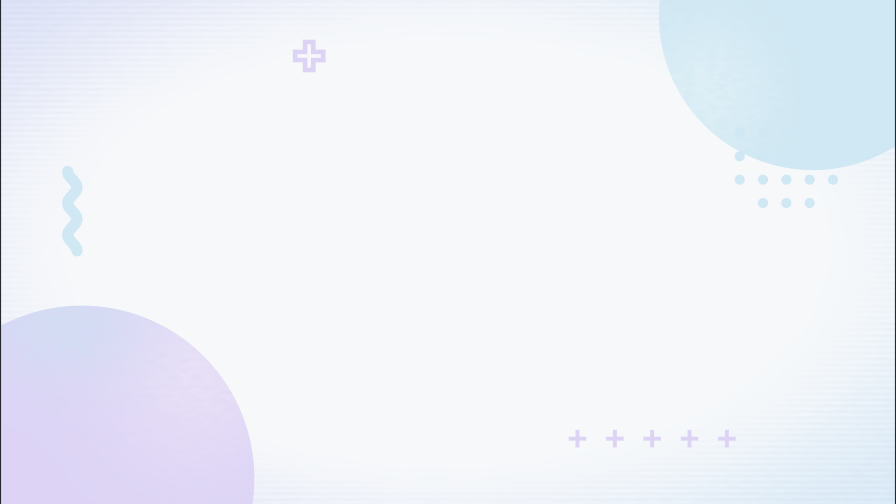
A Shadertoy shader for this background:

```glsl
// Pale presentation backdrop: a bright centre, pastel corners with fine
// scanlines, two large shaded discs and small ornaments. Shapes are signed
// distances in units of canvas height; gradient noise softens the shading.

const vec3 PAPER = vec3(0.965, 0.973, 0.981);
const vec3 SKY = vec3(0.812, 0.908, 0.953);
const vec3 SKY_PALE = vec3(0.868, 0.935, 0.965);
const vec3 LILAC = vec3(0.867, 0.832, 0.962);
const vec3 LILAC_PALE = vec3(0.910, 0.880, 0.968);
const vec3 PERIWINKLE = vec3(0.820, 0.868, 0.952);
const vec3 HAZE_LEFT = vec3(0.865, 0.885, 0.965);
const vec3 HAZE_RIGHT = vec3(0.855, 0.915, 0.965);
const vec3 FRAME = vec3(0.15, 0.16, 0.19);

const float WIDTH = 16.0 / 9.0;
const float TAU = 6.2831853;
const vec3 SKY_DISC = vec3(1.613, 0.968, 0.3055);   // centre, radius
const vec3 LILAC_DISC = vec3(0.162, 0.051, 0.3426);
const vec2 BIG_PLUS = vec2(0.6134, 0.8889);
const vec2 SQUIGGLE = vec2(0.1435, 0.581);
const vec2 DOT_GRID = vec2(1.5602, 0.6435);
const float DOT_STEP = 0.0463;
const float DOT_RADIUS = 0.0100;
const vec2 PLUS_ROW = vec2(1.1458, 0.1296);
const float PLUS_STEP = 0.0741;
const float SCANLINES = 86.0;
const float FRAME_WIDTH = 0.0022;

vec2 hashGradient(vec2 cell) {
    float h = fract(sin(dot(cell, vec2(127.1, 311.7))) * 43758.5);
    return vec2(cos(TAU * h), sin(TAU * h));
}

float gradientNoise(vec2 p) {
    vec2 i = floor(p), f = fract(p);
    vec2 u = f * f * f * (f * (f * 6.0 - 15.0) + 10.0);
    vec2 e = vec2(1.0, 0.0);
    float a = dot(hashGradient(i), f);
    float b = dot(hashGradient(i + e), f - e);
    float c = dot(hashGradient(i + e.yx), f - e.yx);
    float d = dot(hashGradient(i + e.xx), f - e.xx);
    return mix(mix(a, b, u.x), mix(c, d, u.x), u.y);
}

float boxDistance(vec2 p, vec2 halfSize) {
    vec2 d = abs(p) - halfSize;
    return length(max(d, 0.0)) + min(max(d.x, d.y), 0.0);
}

float plusDistance(vec2 p, vec2 arm) {
    return min(boxDistance(p, arm), boxDistance(p, arm.yx));
}

float segmentDistance(vec2 p, vec2 a, vec2 b) {
    vec2 ab = b - a;
    return length(p - a - ab * clamp(dot(p - a, ab) / dot(ab, ab), 0.0, 1.0));
}

vec2 squigglePoint(float t) {
    return vec2(-0.0093 * sin(t * 1.25 * TAU), 0.0787 * t);
}

float squiggleDistance(vec2 p) {
    float d = 1e3;
    for (int i = 0; i < 30; i++) {
        float t = float(i) / 15.0 - 1.0;
        d = min(d, segmentDistance(p, squigglePoint(t), squigglePoint(t + 1.0 / 15.0)));
    }
    return d - 0.0111;
}

float glow(vec2 p, vec2 centre, vec2 size) {
    vec2 q = (p - centre) / size;
    return exp(-dot(q, q));
}

void mainImage(out vec4 fragColor, in vec2 fragCoord) {
    vec2 uv = fragCoord / iResolution.xy;
    vec2 p = uv * vec2(WIDTH, 1.0);
    float px = 1.0 / iResolution.y;
    #define FILL(d) smoothstep(0.6 * px, -0.6 * px, d)
    float grain = gradientNoise(p * vec2(45.0, 110.0));
    float cloud = gradientNoise(p * 9.0);

    // Bright oval centre, hazy corners and scanlines
    float haze = smoothstep(0.80, 1.42, length(uv * 2.0 - 1.0) + 0.02 * cloud);
    vec3 col = mix(PAPER, mix(HAZE_LEFT, HAZE_RIGHT, smoothstep(0.3, 0.9, uv.x)), haze);
    float lines = sin(TAU * SCANLINES * p.y);
    col += smoothstep(0.0, 0.35, haze) * (0.009 * lines + 0.008 * grain);

    // Blue disc with a pale patch near its left rim
    float pale = glow(p, vec2(1.40, 0.82), vec2(0.13, 0.14)) * (0.9 + 0.5 * grain);
    vec3 sky = mix(SKY, SKY_PALE, clamp(pale, 0.0, 1.0));
    col = mix(col, sky, FILL(length(p - SKY_DISC.xy) - SKY_DISC.z));

    // Lilac disc, bluish at the upper left and pale at the upper right
    float light = glow(p, vec2(0.39, 0.27), vec2(0.17, 0.19)) * (0.9 + 0.4 * grain);
    float blue = glow(p, vec2(0.12, 0.36), vec2(0.16, 0.12)) * (0.85 + 0.4 * grain);
    vec3 lilac = mix(LILAC, LILAC_PALE, clamp(light, 0.0, 1.0));
    lilac = mix(lilac, PERIWINKLE, clamp(blue, 0.0, 1.0));
    col = mix(col, lilac, FILL(length(p - LILAC_DISC.xy) - LILAC_DISC.z));

    // Dot grid: wide rows above one short row
    vec2 cell = clamp(round((p - DOT_GRID) / DOT_STEP), vec2(-2, -1), vec2(2, 2));
    if (cell.y < 0.0) cell.x = clamp(cell.x, -1.0, 1.0);
    col = mix(col, SKY, FILL(length(p - DOT_GRID - cell * DOT_STEP) - DOT_RADIUS));

    // Squiggle, outlined plus and row of small pluses
    col = mix(col, SKY, FILL(squiggleDistance(p - SQUIGGLE)));
    float outer = plusDistance(p - BIG_PLUS, vec2(0.0324, 0.0127));
    float hole = plusDistance(p - BIG_PLUS, vec2(0.0231, 0.0035));
    col = mix(col, LILAC, FILL(max(outer, -hole)));
    vec2 q = p - PLUS_ROW;
    q.x -= PLUS_STEP * clamp(round(q.x / PLUS_STEP), 0.0, 4.0);
    col = mix(col, LILAC, FILL(plusDistance(q, vec2(0.0174, 0.0039))));

    // Thin dark side edges
    col = mix(col, FRAME, FILL(min(p.x, WIDTH - p.x) - FRAME_WIDTH));
    fragColor = vec4(clamp(col, 0.0, 1.0), 1.0);
}
```
